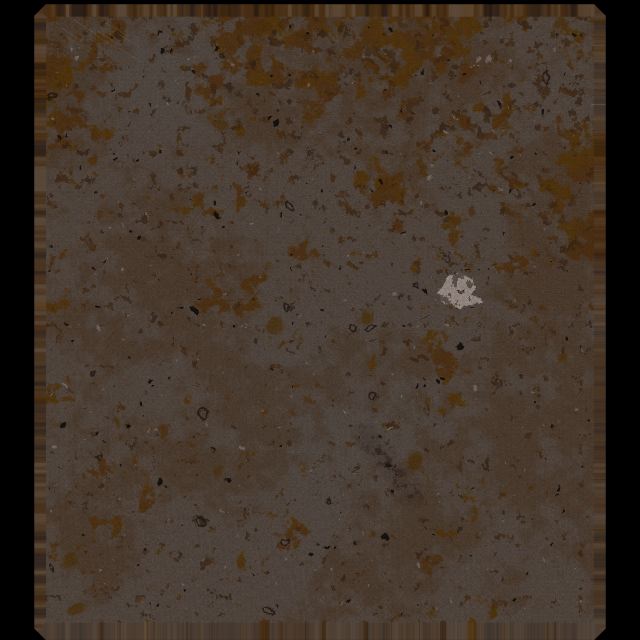
Write a WebGL 2 fragment shader that draws this texture.

```glsl
#version 300 es
precision highp float;
// A dim, weathered metal plate with clipped corners on black. Layered noise
// gives grey-brown mottling and rust that thickens to the upper right; jittered
// cells scatter pits, chips, rings and blobs; the rim is drawn out in streaks.

uniform vec2 u_resolution;
out vec4 fragColor;

const vec3 GREY = vec3(0.305, 0.262, 0.232);
const vec3 BROWN = vec3(0.285, 0.222, 0.172);
const vec3 RUST = vec3(0.285, 0.175, 0.065);
const vec3 OCHRE = vec3(0.30, 0.19, 0.035);
const vec3 DARK = vec3(0.17, 0.11, 0.08);
const vec3 PIT = vec3(0.045, 0.035, 0.03);
const vec3 CHIP = vec3(0.56, 0.51, 0.49);

float hash(vec2 p) {
    return fract(sin(dot(p, vec2(127.1, 311.7))) * 43758.5453);
}

float noise(vec2 p) {
    vec2 i = floor(p), f = fract(p);
    f = f * f * (3.0 - 2.0 * f);
    return mix(mix(hash(i), hash(i + vec2(1, 0)), f.x),
               mix(hash(i + vec2(0, 1)), hash(i + vec2(1, 1)), f.x), f.y);
}

float fbm(vec2 p) {
    float sum = 0.0, weight = 0.434;
    for (int i = 0; i < 5; i++) {
        sum += weight * noise(p);
        p = mat2(1.6, 1.2, -1.2, 1.6) * p + 17.3;
        weight *= 0.6;
    }
    return sum;
}

// Signed distance to a random oval in the cell around p; far away if empty
float spotDistance(vec2 p, float cells, float chance, float seed) {
    vec2 id = floor(p * cells) + seed * 19.0;
    if (hash(id) > chance) return 1.0;
    vec2 centre = 0.35 + 0.3 * vec2(hash(id + 3.1), hash(id + 7.7));
    float angle = 6.283 * hash(id + 11.3);
    vec2 q = mat2(cos(angle), -sin(angle), sin(angle), cos(angle)) * (fract(p * cells) - centre);
    q.y *= 1.0 + 0.8 * hash(id + 5.9);
    return (length(q) - mix(0.08, 0.24, hash(id + 13.7))) / cells;
}

float segmentDistance(vec2 p, vec2 a, vec2 b) {
    vec2 ab = b - a;
    return length(p - a - ab * clamp(dot(p - a, ab) / dot(ab, ab), 0.0, 1.0));
}

float fill(float d, float blur) {
    return 1.0 - smoothstep(-blur, blur, d);
}

float plateDistance(vec2 p, vec2 halfSize, float clip) {
    vec2 d = abs(p) - halfSize;
    return max(max(d.x, d.y), (d.x + d.y + clip) * 0.707);
}

vec3 metal(vec2 p) {
    float tone = 0.65 * fbm(p * 7.0 + 4.0) + 0.35 * fbm(p * 50.0);
    float haze = exp(-60.0 * dot(p - vec2(0.25, 0.9), p - vec2(0.25, 0.9)))
               + exp(-25.0 * dot(p - vec2(0.54, 0.33), p - vec2(0.54, 0.33)));
    vec3 col = mix(GREY, BROWN, smoothstep(0.46, 0.63, tone - 0.06 * haze + 0.04 * p.y));
    return col + haze * vec3(0.0, 0.008, 0.014);
}

vec3 addRust(vec3 col, vec2 p) {
    float field = 0.5 * fbm(p * 13.0 + 31.0) + 0.5 * fbm(p * 48.0 + 9.0);
    float region = smoothstep(0.3, 0.95, p.y + 0.25 * (p.x - 0.6));
    float limit = mix(0.655, 0.555, region) - 0.02 * region * p.x;
    vec3 rust = mix(RUST, OCHRE, smoothstep(0.4, 0.6, fbm(p * 25.0 + 70.0)));
    col = mix(col, rust, 0.9 * smoothstep(limit - 0.035, limit + 0.04, field));
    float flecks = smoothstep(0.66, 0.76, fbm(p * 75.0 + 50.0) + 0.08 * region);
    return mix(col, mix(DARK, RUST, noise(p * 60.0)), 0.75 * flecks);
}

vec3 addMarks(vec3 col, vec2 p, float px) {
    vec2 ragged = p + 0.016 * (vec2(fbm(p * 70.0), fbm(p * 70.0 + 40.0)) - 0.5);
    // Ochre blobs and dark rings
    col = mix(col, OCHRE * 0.92, 0.7 * fill(spotDistance(ragged, 13.0, 0.09, 2.0), 0.004));
    float ring = abs(spotDistance(ragged, 30.0, 0.018, 5.0)) - 0.0018;
    col = mix(col, DARK * 0.6, 0.8 * fill(ring, 0.001 + px * 0.5));
    // Pits and pale chips at several sizes
    for (int i = 0; i < 3; i++) {
        float layer = float(i), cells = 34.0 + 24.0 * layer;
        float pit = spotDistance(ragged, cells, 0.025, 8.0 + layer);
        float chip = spotDistance(ragged, cells * 1.6, 0.005, 14.0 + layer);
        col = mix(col, PIT, 0.85 * fill(pit, 0.0006 + px * 0.5));
        col = mix(col, CHIP * 0.8, 0.75 * fill(chip, 0.0006 + px * 0.5));
    }
    // Speckled smear and a broken hairline
    float smear = fill(segmentDistance(p, vec2(0.57, 0.32), vec2(0.645, 0.225)) - 0.012, 0.018);
    col = mix(col, DARK, smear * (0.25 + 0.6 * smoothstep(0.52, 0.66, fbm(p * 120.0))));
    float hair = segmentDistance(ragged, vec2(0.56, 0.46), vec2(0.67, 0.507)) - 0.0006;
    col = mix(col, DARK, fill(hair, px) * smoothstep(0.35, 0.6, noise(p * 45.0)));
    // Fine pale scratches near the upper left
    for (int i = 0; i < 8; i++) {
        vec2 a = vec2(0.09, 0.92) + vec2(0.10, 0.05) * vec2(hash(vec2(i, 2)), hash(vec2(i, 6)));
        float scratch = segmentDistance(p, a, a + vec2(0.035, -0.022)) - 0.0003;
        col = mix(col, CHIP * 0.75, 0.5 * fill(scratch, px));
    }
    // Large flaked white patch
    float flake = length(ragged - vec2(0.718, 0.543)) - 0.027 + 0.03 * (fbm(p * 45.0) - 0.5);
    float holes = smoothstep(0.56, 0.63, fbm(p * 90.0 + 5.0));
    return mix(col, CHIP, fill(flake, 0.001 + px * 0.5) * (1.0 - 0.85 * holes));
}

void main() {
    vec2 p = gl_FragCoord.xy / u_resolution;
    float px = 1.0 / min(u_resolution.x, u_resolution.y);
    // Holding the surface position at the rim stretches its colours outward
    vec2 s = clamp(p, vec2(0.073, 0.028), vec2(0.927, 0.973));
    vec3 col = addMarks(addRust(metal(s), s), s, px);
    col *= 0.93 + 0.14 * hash(floor(s * 512.0));

    // Streaked rim, strongest along the top and left
    vec2 over = abs(p - s);
    bool upright = over.y > over.x;
    float along = upright ? p.x : p.y;
    float streak = 0.6 * noise(vec2(along * 75.0, 3.0)) + 0.4 * noise(vec2(along * 190.0, 8.0));
    float strength = upright ? mix(0.25, 0.75, step(0.5, p.y)) : mix(0.6, 0.35, step(0.5, p.x));
    vec3 rim = mix(DARK * 0.8, RUST, smoothstep(0.2, 0.5, streak));
    rim = mix(rim, vec3(0.37, 0.29, 0.21), smoothstep(0.5, 0.75, streak));
    col = mix(col, rim, strength * smoothstep(0.0, 0.002, max(over.x, over.y)));

    float plate = plateDistance(p - vec2(0.5, 0.4967), vec2(0.4465, 0.4967), 0.018);
    fragColor = vec4(col * fill(plate, px * 0.7), 1.0);
}
```
